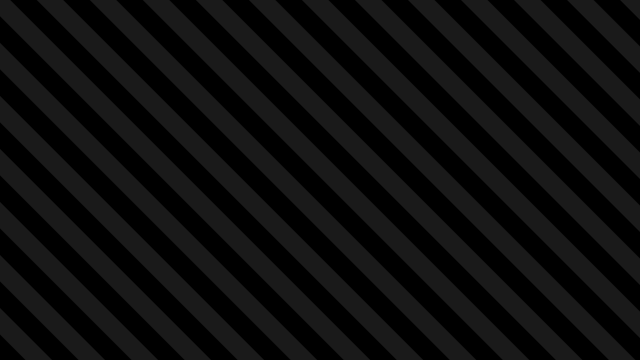
Give the GLSL for this pattern, as a WebGL 2 fragment shader.

```glsl
#version 300 es
precision highp float;

uniform vec2 u_resolution;
out vec4 fragColor;

const vec3 BLACK = vec3(0.0);
const vec3 CHARCOAL = vec3(0.102);

// Lengths are fractions of the canvas width
const float PERIOD = 45.0 / 768.0;
const float STRIPE_WIDTH = 0.5 * PERIOD;
const float FIRST_CENTER = 0.75 * PERIOD - 0.0011;

// Signed distance to the nearest stripe edge, positive inside a stripe
float stripeDistance(float across, float center, float period, float width) {
    float cell = fract((across - center) / period + 0.5) - 0.5;
    return 0.5 * width - abs(cell) * period;
}

// Coverage of an edge softened over one pixel
float coverage(float dist, float pixel) {
    return smoothstep(-0.7 * pixel, 0.7 * pixel, dist);
}

void main() {
    float pixel = 1.0 / u_resolution.x;
    vec2 p = gl_FragCoord.xy * pixel;

    // Position along the diagonal rising from the lower left corner
    float across = dot(p, vec2(sqrt(0.5)));

    float dist = stripeDistance(across, FIRST_CENTER, PERIOD, STRIPE_WIDTH);
    fragColor = vec4(mix(BLACK, CHARCOAL, coverage(dist, pixel)), 1.0);
}
```
